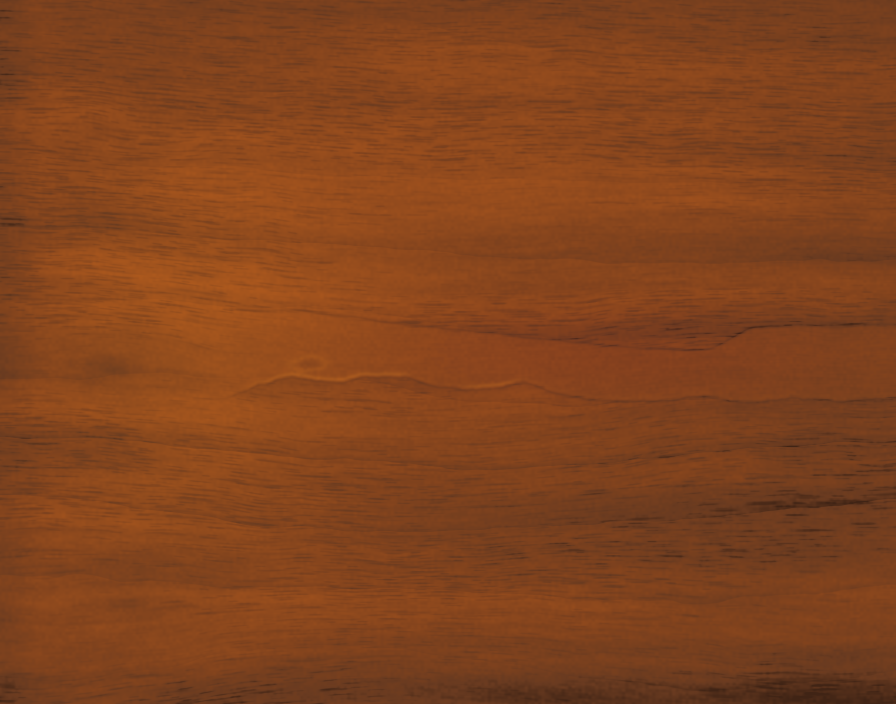
Write a WebGL 2 fragment shader that draws this texture.

```glsl
#version 300 es
precision highp float;
// Varnished reddish-brown wood panel with horizontal grain, open pores and a smooth heart band.
#define RING_COUNT 10.0
#define RING_DEPTH 1.0
#define WARP 0.05
#define BAND_DEPTH 2.5
#define FIBRE_DEPTH 1.1
#define PORE_DEPTH 0.85
#define MOTTLE_DEPTH 1.4
#define EXPOSURE 0.2

uniform vec2 u_resolution;
out vec4 fragColor;

float hash(vec2 cell) {
    uvec2 q = uvec2(ivec2(cell)) * uvec2(1597u, 3812u);
    uint n = (q.x ^ (q.y + 7919u)) * 74777u;
    n = (n ^ (n >> 15)) * 28411u;
    n = (n ^ (n >> 13)) * 60493u;
    return float((n ^ (n >> 16)) & 65535u) / 65535.0;
}

float noise(vec2 p) {
    vec2 c = floor(p), f = fract(p);
    f = f * f * (3.0 - 2.0 * f);
    return mix(mix(hash(c), hash(c + vec2(1, 0)), f.x),
               mix(hash(c + vec2(0, 1)), hash(c + vec2(1, 1)), f.x), f.y);
}

float fbm(vec2 p) {
    float sum = 0.0, amp = 0.533;
    for (int i = 0; i < 4; i++) {
        sum += amp * noise(p);
        p = p * 2.03 + 17.3;
        amp *= 0.5;
    }
    return sum;
}

float blob(vec2 p, vec2 centre, vec2 radius) {
    vec2 d = (p - centre) / radius;
    return exp(-dot(d, d));
}

float line(float d, float width) { return exp(-d * d / (width * width)); }

// Thin tapered dashes in staggered rows; amount sets how many are filled
float pores(vec2 g, float rows, float span, float amount) {
    vec2 q = vec2(g.x / span, g.y * rows);
    q.x += 9.0 * hash(vec2(floor(q.y), rows));
    vec2 cell = floor(q), f = fract(q) - 0.5;
    float reach = 0.18 + 0.32 * hash(cell + 300.0);
    float offset = 0.4 * (hash(cell + 500.0) - 0.5) + 0.25 * f.x * (hash(cell + 700.0) - 0.5);
    float taper = 1.0 - smoothstep(0.4 * reach, reach, abs(f.x));
    return line(f.y - offset, 0.23) * taper * clamp(3.0 * (amount - hash(cell)), 0.0, 1.0);
}

// Tone is measured in deviations from the mean colour
vec3 woodColour(float tone) {
    vec3 dark = vec3(0.25, 0.14, 0.082), umber = vec3(0.41, 0.228, 0.125);
    vec3 brown = vec3(0.51, 0.262, 0.114), amber = vec3(0.63, 0.318, 0.112);
    vec3 c = mix(dark, umber, clamp((tone + 2.8) / 1.3, 0.0, 1.0));
    c = mix(c, brown, clamp((tone + 1.5) / 1.5, 0.0, 1.0));
    return mix(c, amber, clamp(tone / 1.75, 0.0, 1.3));
}

void main() {
    vec2 p = gl_FragCoord.xy / u_resolution.y, g = p;
    float leftSide = 1.0 - smoothstep(0.1, 0.6, p.x);
    // Grain direction, bent by slow noise and around the knots
    g.y += WARP * (noise(p * vec2(1.7, 3.0) + 4.0) - 0.5);
    g.y += 0.012 * (noise(p * vec2(5.0, 5.0) + 31.0) - 0.5);
    g.y += 0.005 * (noise(p * vec2(16.0, 14.0) + 45.0) - 0.5);
    float knots = 0.0;
    for (int i = 0; i < 3; i++) {
        vec2 centre = vec2(0.13 + 0.06 * hash(vec2(i, 5)), 0.145 + 0.335 * float(i));
        knots += blob(p, centre, vec2(0.03, 0.014));
        g.y -= 0.3 * (p.y - centre.y) * blob(p, centre, vec2(0.1, 0.05));
    }
    // Heart band between two wandering edges
    float wave = smoothstep(0.3, 0.42, p.x) * (1.0 - smoothstep(0.7, 0.9, p.x));
    float low = 0.437 + 0.024 * wave * noise(vec2(p.x * 9.0, 3.0)) + 0.026 * (fbm(vec2(p.x * 15.0, 8.0)) - 0.5);
    float high = 0.555 - 0.052 * smoothstep(0.35, 0.95, p.x) + 0.03 * smoothstep(1.0, 1.08, p.x)
               + 0.018 * (fbm(vec2(p.x * 7.0, 2.0)) - 0.5);
    float under = low - p.y, above = p.y - high, along = smoothstep(0.2, 0.45, p.x);
    float heart = along * (1.0 - smoothstep(-0.003, 0.002, max(under, above)));
    float rough = 1.0 - 0.85 * heart;

    // Broad bands and growth rings with one crisp side
    float tone = EXPOSURE + BAND_DEPTH * rough * (fbm(g * vec2(1.1, 15.0) + 9.0) - 0.5);
    float ring = g.y * RING_COUNT + 0.7 * noise(vec2(g.x * 2.2, g.y * 4.0) + 50.0) + 0.2 * fbm(g * vec2(9.0, 5.0) + 20.0);
    float ringPos = fract(ring);
    float ringEdge = smoothstep(0.0, 0.02, ringPos) * (0.6 * exp(-ringPos * 25.0) + 0.4 * exp(-ringPos * 5.0));
    tone -= RING_DEPTH * rough * ringEdge * (0.3 + hash(vec2(floor(ring), 12)));

    // Fibres, pores, cloudy figure and fine speckle
    float density = smoothstep(0.3, 0.7, fbm(g * vec2(1.3, 11.0) + 23.0));
    float fibre = 0.4 * noise(g * vec2(4.0, 100.0) + 110.0) + 0.3 * noise(g * vec2(20.0, 180.0))
                + 0.3 * noise(g * vec2(70.0, 270.0) + 70.0);
    tone += FIBRE_DEPTH * (1.0 - 0.5 * heart) * (fibre - 0.5);
    float dashes = 0.0;
    for (int i = 0; i < 3; i++)
        dashes += pores(g + 0.37 * float(i), 115.0 + 37.0 * float(i), 0.11 - 0.033 * float(i), 0.25 + 0.6 * density);
    tone -= PORE_DEPTH * rough * (0.5 + 0.5 * density) * min(dashes, 1.6);
    tone += MOTTLE_DEPTH * (0.4 + 0.8 * leftSide) * (fbm(p * vec2(7.0, 14.0) + 60.0) - 0.5);
    tone += 0.45 * (noise(p * 210.0) - 0.5) - 0.9 * knots;

    // Heart edges: shaded outside, broken gold along the lower side
    float broken = smoothstep(0.3, 0.7, noise(vec2(p.x * 13.0, 6.0)));
    float gold = line(under + 0.003, 0.003) * along * (0.15 + 0.75 * wave * broken);
    float eye = length((p - vec2(0.437, 0.483)) / vec2(0.03, 0.012));
    gold += 0.45 * line(eye - 0.8 - 0.7 * (fbm(p * 45.0) - 0.5), 0.3);
    tone += 0.9 * gold - 0.7 * line(eye, 0.4);
    float outside = max(under, above);
    tone -= along * (0.7 * line(outside - 0.002, 0.0025) + 0.5 * smoothstep(0.0, 0.003, outside) * exp(-max(outside, 0.0) * 55.0));

    // Uneven light over the varnish
    tone += 1.35 * blob(p, vec2(0.3, 0.56), vec2(0.28, 0.25)) + 0.8 * blob(p, vec2(0.7, 0.79), vec2(0.45, 0.13));
    tone += 0.6 * blob(p, vec2(0.25, 0.12), vec2(0.3, 0.11)) - 0.45 * blob(p, vec2(0.85, 0.33), vec2(0.5, 0.1));
    tone -= 0.5 * smoothstep(0.75, 1.27, p.x) + 0.8 * (1.0 - smoothstep(0.0, 0.07, p.x));
    tone -= 2.3 * (1.0 - smoothstep(0.0, 0.075, p.y)) * (0.3 + 0.7 * smoothstep(0.2, 0.8, p.x));
    tone -= 0.6 * smoothstep(0.88, 1.0, p.y);

    vec3 colour = woodColour(tone) + vec3(0.01, 0.022, 0.004) * (gold + 0.5 * blob(p, vec2(0.25, 0.5), vec2(0.2, 0.3)));
    colour += vec3(0.01, -0.012, 0.004) * blob(p, vec2(0.85, 0.5), vec2(0.3, 0.07));
    fragColor = vec4(clamp(colour, 0.0, 1.0), 1.0);
}
```
